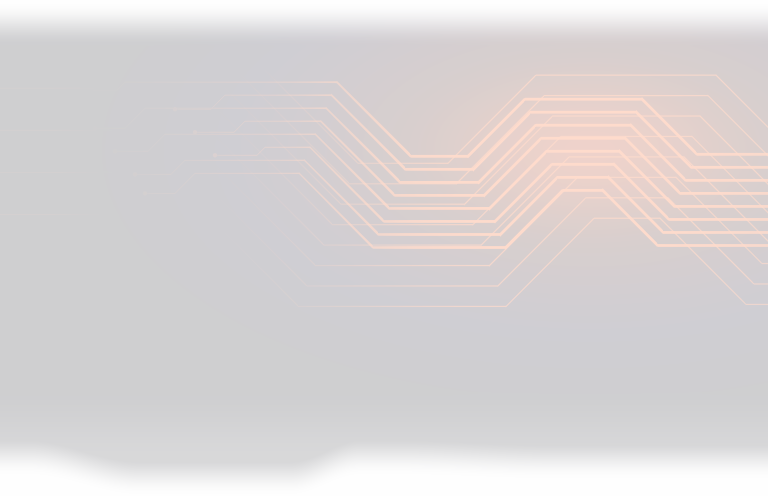
A Shadertoy shader for this background:

```glsl
// Pale grey backdrop with a warm elliptical glow and white fades at top and bottom.
// Two families of nested circuit traces cross it: each trace is a height function
// built from clamped 45 degree ramps, repeated with a constant shift per trace.

// Height (downwards) of a trace: ramps start at the knots and last for the drops.
float traceHeight(float x, float top, vec3 knots, vec3 drops) {
    vec3 ramps = clamp(x - knots, vec3(0.0), drops);
    return top + ramps.x - ramps.y + ramps.z;
}

// Smooth coverage of a stroke, given distance, half width and pixel size.
float stroke(float dist, float halfWidth, float pixel) {
    return clamp((halfWidth - dist) / pixel + 0.5, 0.0, 1.0);
}

// Distance to the trace, corrected for the slope of its ramps.
float traceDistance(vec2 p, float top, vec3 knots, vec3 drops) {
    float y = traceHeight(p.x, top, knots, drops);
    float slope = (traceHeight(p.x + 0.01, top, knots, drops) - y) / 0.01;
    return abs(p.y - y) / sqrt(1.0 + slope * slope);
}

vec3 backdrop(vec2 p) {
    float r = length((p - vec2(5.9, 1.5)) / vec2(4.9, 2.5));
    vec3 col = mix(vec3(0.81, 0.805, 0.83), vec3(0.81, 0.81, 0.817), smoothstep(0.6, 1.05, r));
    col = mix(col, vec3(0.85, 0.812, 0.805), 1.0 - smoothstep(0.25, 0.82, r));
    return mix(col, vec3(0.935, 0.825, 0.795), 1.0 - smoothstep(0.0, 0.42, r));
}

void mainImage(out vec4 fragColor, in vec2 fragCoord) {
    // Canvas units: 7.68 wide, 4.95 high, y running downwards
    vec2 uv = fragCoord / iResolution.xy;
    vec2 p = vec2(uv.x, 1.0 - uv.y) * vec2(7.68, 4.95);
    float pixel = 4.95 / iResolution.y;
    vec3 col = backdrop(p);
    vec3 peach = vec3(1.0, 0.86, 0.80);

    // Brightness of the traces peaks near the glow
    float heat = 1.0 - 0.3 * smoothstep(1.0, 3.2, length(p - vec2(5.8, 1.6)));

    // Fine traces, widely spaced
    float fine = 0.0;
    for (int i = 0; i < 8; i++) {
        float n = float(i);
        vec3 knots = vec3(2.41 - 0.085 * n, 4.48 + 0.083 * n, 7.16 - 0.08 * n);
        float d = traceDistance(p, 0.46 + 0.204 * n, knots, vec3(1.17, 0.88, 0.86));
        fine = max(fine, stroke(d, 0.006, pixel));
    }
    fine *= smoothstep(1.9, 4.8, p.x) * smoothstep(0.65, 0.9, p.y + 0.3 * step(4.5, p.x));
    col = mix(col, peach, 0.75 * heat * fine);

    // Bold traces, tapering to the left and ending in small nodes
    float bold = 0.0;
    float halfWidth = mix(0.005, 0.014, smoothstep(2.6, 4.2, p.x));
    for (int i = 0; i < 8; i++) {
        float n = float(i);
        float top = 0.82 + 0.13 * n;
        float bend = 1.25 + 0.1 * n + 0.9 * mod(n, 2.0) * step(n, 6.0);
        float drop = 0.08 + 0.03 * mod(n * 2.0, 5.0);
        vec3 knots = vec3(3.37 - 0.054 * n, 4.68 + 0.054 * n, 6.42 - 0.056 * n);
        // Subtracting the tail from y bends the left end downwards
        float tail = clamp(bend - p.x, 0.0, drop);
        float d = traceDistance(p - vec2(0.0, tail), top, knots, vec3(0.74, 0.57, 0.55));
        float tipX = bend - 0.5;
        bold = max(bold, stroke(d, halfWidth, pixel) * smoothstep(tipX - 0.05, tipX + 0.05, p.x));
        float node = length(p - vec2(tipX, top + drop));
        bold = max(bold, stroke(node, 0.022, pixel));
    }
    bold *= smoothstep(0.4, 4.6, p.x);
    col = mix(col, peach, 0.95 * heat * bold);

    // Barely visible feeder lines at the far left
    float feeder = 0.0;
    for (int i = 0; i < 4; i++) {
        feeder = max(feeder, stroke(abs(p.y - 0.88 - 0.42 * float(i)), 0.005, pixel));
    }
    col = mix(col, peach, 0.12 * feeder * (1.0 - smoothstep(0.4, 1.2, p.x)));

    // White fades; the lower edge dips between two soft steps
    float topFade = 1.0 - smoothstep(0.02, 0.46, p.y);
    float dip = smoothstep(0.3, 1.4, p.x) * (1.0 - smoothstep(2.9, 3.6, p.x));
    float edge = 4.56 + 0.2 * dip + 0.04 * smoothstep(4.0, 5.5, p.x);
    float bottomFade = smoothstep(edge - 0.28, edge + 0.19, p.y);
    bottomFade = max(bottomFade, 0.2 * smoothstep(3.9, 4.6, p.y));
    col = mix(col, vec3(0.995), max(topFade, bottomFade));

    fragColor = vec4(col, 1.0);
}
```
